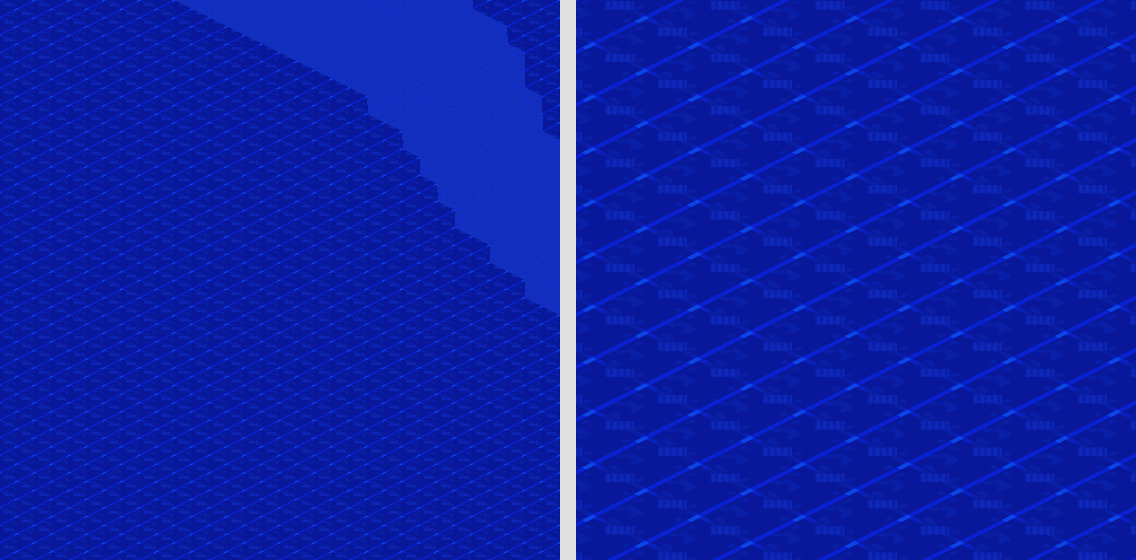
Left: the whole. Right: its middle third, enlarged.
Give the GLSL for this pattern, as a WebGL 2 fragment shader.

```glsl
#version 300 es
precision highp float;
// A sheet of small 2:1 isometric diamonds, 16 across and 32 down, with bright
// rising seams, faint falling seams, glints where they cross and rows of ticks.
// A paler band with stepped edges, snapped to the same lattice, cuts one corner.

uniform vec2 u_resolution;
out vec4 fragColor;

const float TAU = 6.28318;
const float COLUMNS = 32.0;   // half diamonds across the canvas
const float GRAIN = 8.0;      // noise cells along one diamond side

const vec3 DEEP_BLUE  = vec3(0.035, 0.095, 0.605);
const vec3 MID_BLUE   = vec3(0.040, 0.122, 0.655);
const vec3 TICK_BLUE  = vec3(0.055, 0.160, 0.735);
const vec3 SEAM_BLUE  = vec3(0.038, 0.132, 0.835);
const vec3 GLINT_BLUE = vec3(0.045, 0.270, 0.900);
const vec3 BAND_BLUE  = vec3(0.075, 0.185, 0.745);

// Columns at which each edge of the band drops by one diamond
const float LOWER_STEPS[7] = float[7](21.0, 23.0, 24.0, 25.0, 26.0, 28.0, 30.0);
const float UPPER_STEPS[6] = float[6](27.0, 29.0, 30.0, 30.0, 31.0, 31.0);

float hash(vec2 p, float seed) {
    vec3 q = fract(vec3(p.xyx + seed) * vec3(0.1031, 0.1030, 0.0973));
    q += dot(q, q.yzx + 33.33);
    return fract((q.x + q.y) * q.z);
}

// Value noise that wraps every `period` cells
float tiledNoise(vec2 p, float period, float seed) {
    vec2 cell = floor(p);
    vec2 f = smoothstep(0.0, 1.0, p - cell);
    vec2 lo = mod(cell, period);
    vec2 hi = mod(cell + 1.0, period);
    float near = mix(hash(lo, seed), hash(vec2(hi.x, lo.y), seed), f.x);
    float far = mix(hash(vec2(lo.x, hi.y), seed), hash(hi, seed), f.x);
    return mix(near, far, f.y);
}

// Signed distance to the nearest integer
float toNearest(float v) {
    return fract(v + 0.5) - 0.5;
}

// Soft mask for |d| < halfWidth
float stroke(float d, float halfWidth, float blur) {
    return 1.0 - smoothstep(halfWidth - 0.5 * blur, halfWidth + 0.5 * blur, abs(d));
}

float softStep(float edge, float v, float blur) {
    return smoothstep(edge - 0.5 * blur, edge + 0.5 * blur, v);
}

// Coverage of the pale band between its two staircases
float bandMask(vec2 p, float pixel) {
    float lower = 0.5 * p.x - 5.0;
    float upper = 0.5 * p.x - 14.0;
    for (int i = 0; i < 7; i++) lower += softStep(LOWER_STEPS[i], p.x, pixel);
    for (int i = 0; i < 6; i++) upper += softStep(UPPER_STEPS[i], p.x, pixel);
    return softStep(upper, p.y, pixel) * (1.0 - softStep(lower, p.y, pixel));
}

// Short level row of upright ticks in the middle of each falling seam
float tickRow(vec2 p, float pixel) {
    float x = fract(p.x) - 0.5;
    float y = toNearest(p.y + 0.5 * floor(p.x) - 0.27);
    float ticks = 0.65 + 0.35 * sin(TAU * GRAIN * x);
    return ticks * stroke(x, 0.28, pixel) * stroke(y, 0.08, pixel);
}

// Dark diamonds; lattice.x crosses rising seams, lattice.y crosses falling ones
vec3 diamondColor(vec2 p, vec2 lattice, float pixel) {
    float patches = tiledNoise(lattice * GRAIN, GRAIN, 3.0);
    float falling = stroke(toNearest(lattice.y), 0.04, pixel);
    float mottle = smoothstep(0.58, 0.78, patches);
    vec3 color = mix(DEEP_BLUE, MID_BLUE, max(mottle, 0.8 * falling));
    color = mix(color, TICK_BLUE, tickRow(p, pixel));

    // Rising seam, slightly broken into dashes
    float seam = stroke(toNearest(lattice.x), 0.04, pixel);
    float dash = 0.92 + 0.08 * cos(TAU * GRAIN * lattice.y);
    color = mix(color, SEAM_BLUE, seam * dash);

    // Glint at each crossing, with a short tail along the falling seam
    float glint = stroke(toNearest(lattice.y - 0.08), 0.10, pixel);
    float tail = falling * stroke(toNearest(lattice.x - 0.05), 0.14, 0.12);
    color = mix(color, SEAM_BLUE, 0.6 * tail);
    return mix(color, GLINT_BLUE, seam * glint);
}

// Pale diamonds with sparse, more saturated specks
vec3 bandColor(vec2 lattice) {
    float specks = tiledNoise(lattice * GRAIN * 1.5, GRAIN * 1.5, 29.0);
    return mix(BAND_BLUE, SEAM_BLUE, 0.75 * smoothstep(0.70, 0.86, specks));
}

void main() {
    // Half-diamond units, y measured down from the top edge
    vec2 uv = gl_FragCoord.xy / u_resolution;
    vec2 p = vec2(uv.x, 1.0 - uv.y) * COLUMNS;
    float pixel = COLUMNS / min(u_resolution.x, u_resolution.y);

    vec2 lattice = vec2(p.y + 0.5 * p.x, p.y - 0.5 * p.x);
    vec3 color = mix(diamondColor(p, lattice, pixel), bandColor(lattice), bandMask(p, pixel));
    fragColor = vec4(color, 1.0);
}
```
